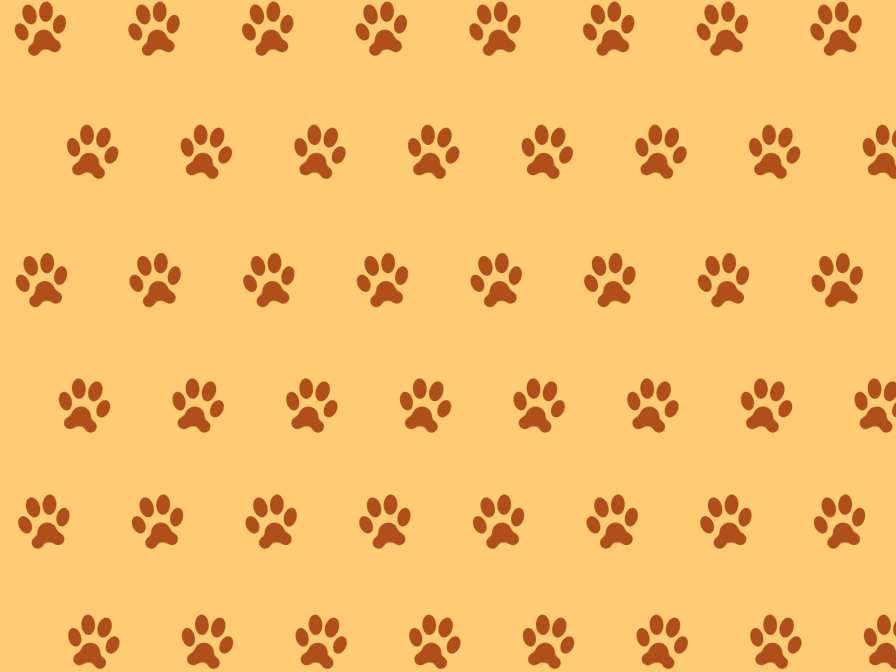
Reproduce this pattern procedurally as a Shadertoy shader.

```glsl
// Staggered rows of paw prints on a plain ground, eight across and six down.
// Each paw is four tilted ellipses for toes and a smooth union of three circles
// for the pad; every second row is mirrored and each row is slightly nudged.

const vec3 GROUND_COLOR = vec3(1.00, 0.797, 0.45);
const vec3 PAW_COLOR = vec3(0.69, 0.31, 0.10);

// Lengths are fractions of the canvas height, measured from the top left.
const vec2 FIRST_PAW = vec2(0.062, 0.0434);
const vec2 PITCH = vec2(0.16915, 0.1825);
const float STAGGER = 0.073;
const float PAW_SIZE = 0.0408;   // half the height of one paw
const float COLUMNS = 8.0;
const float ROWS = 6.0;
const float EDGE_PIXELS = 0.75;

// Small departure of each row from the regular lattice.
const vec2 ROW_NUDGE[6] = vec2[6](
    vec2(-0.0021, 0.0), vec2(0.0030, 0.0007), vec2(-0.0004, 0.0091),
    vec2(-0.0091, 0.0133), vec2(0.0031, 0.0035), vec2(0.0048, -0.0002));

float smoothMin(float a, float b, float k) {
    float h = max(k - abs(a - b), 0.0) / k;
    return min(a, b) - 0.25 * h * h * k;
}

float circle(vec2 p, vec2 center, float radius) {
    return length(p - center) - radius;
}

// Approximate ellipse distance; a positive lean tips the top to the right.
float toe(vec2 p, vec2 center, vec2 radii, float lean) {
    float c = cos(lean), s = sin(lean);
    p -= center;
    p = vec2(c * p.x - s * p.y, s * p.x + c * p.y);
    float scaled = length(p / radii);
    float slope = max(length(p / (radii * radii)), 1e-4);
    return scaled * (scaled - 1.0) / slope;
}

// Dome with two lower lobes, the left one hanging further down.
float pad(vec2 p) {
    float d = circle(p, vec2(0.13, -0.38), 0.36);
    d = smoothMin(d, circle(p, vec2(-0.22, -0.75), 0.22), 0.20);
    return smoothMin(d, circle(p, vec2(0.53, -0.62), 0.22), 0.20);
}

float paw(vec2 p) {
    float d = pad(p);
    d = min(d, toe(p, vec2(-0.68, -0.10), vec2(0.23, 0.33), -0.45));
    d = min(d, toe(p, vec2(-0.39, 0.535), vec2(0.25, 0.37), -0.30));
    d = min(d, toe(p, vec2(0.21, 0.635), vec2(0.25, 0.37), 0.05));
    return min(d, toe(p, vec2(0.70, 0.18), vec2(0.23, 0.345), 0.25));
}

void mainImage(out vec4 fragColor, in vec2 fragCoord) {
    vec2 p = vec2(fragCoord.x, iResolution.y - fragCoord.y) / iResolution.y;

    // Nearest row, then nearest column within that row.
    float row = clamp(round((p.y - FIRST_PAW.y) / PITCH.y), 0.0, ROWS - 1.0);
    float odd = mod(row, 2.0);
    vec2 start = FIRST_PAW + vec2(odd * STAGGER, row * PITCH.y) + ROW_NUDGE[int(row)];
    float column = clamp(round((p.x - start.x) / PITCH.x), 0.0, COLUMNS - 1.0);

    // Local paw space with y up, mirrored on odd rows.
    vec2 local = (p - start - vec2(column * PITCH.x, 0.0)) / PAW_SIZE;
    local *= vec2(1.0 - 2.0 * odd, -1.0);

    float edge = EDGE_PIXELS / iResolution.y;
    float coverage = 1.0 - smoothstep(-edge, edge, paw(local) * PAW_SIZE);
    fragColor = vec4(mix(GROUND_COLOR, PAW_COLOR, coverage), 1.0);
}
```
